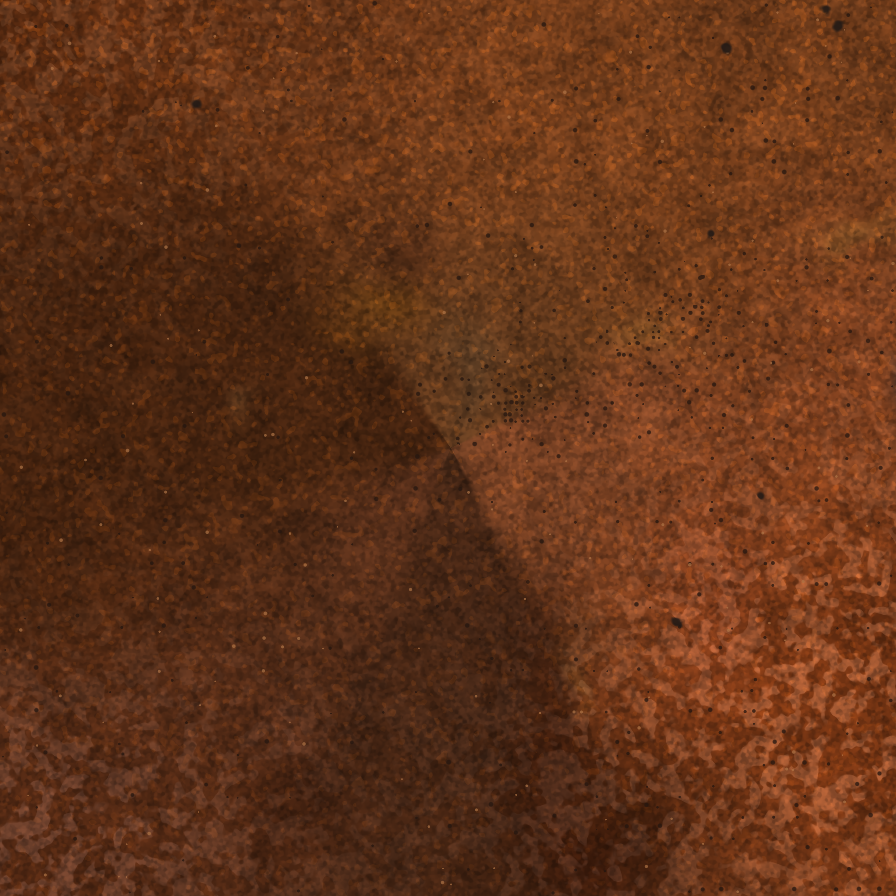
A Shadertoy shader for this texture:

```glsl
vec2 hash2(vec2 p) {
    vec3 q = fract(p.xyx * vec3(.1031, .1030, .0973));
    q += dot(q, q.yzx + 33.33);
    return fract((q.xx + q.yz) * q.zy);
}

// Smooth cellular noise: random cell values blended by distance, -1 to 1
float cells(vec2 p) {
    float sum = 0., total = 0.;
    for (int j = -1; j <= 1; j++)
    for (int i = -1; i <= 1; i++) {
        vec2 cell = floor(p) + vec2(i, j);
        float weight = exp(-7. * length(cell + hash2(cell) - p));
        sum += weight * hash2(cell + 71.).x;
        total += weight;
    }
    return 2. * sum / total - 1.;
}

// One round fleck in a random share of the grid cells
float flecks(vec2 p, float share, float radius) {
    vec2 cell = floor(p), h = hash2(cell + 19.);
    float d = length(fract(p) - .3 - .4 * h);
    float size = radius * (.5 + h.y);
    return step(hash2(cell + 53.).x, share) * (1. - smoothstep(size * .5, size, d));
}

float blot(vec2 p, vec2 center, vec2 size) {
    vec2 q = (p - center) / size;
    return exp(-dot(q, q));
}

float sector(float turn, float edge, float soft) {
    return smoothstep(edge - soft, edge + soft, turn);
}

void mainImage(out vec4 fragColor, in vec2 fragCoord) {
    vec2 uv = fragCoord / iResolution.xy;
    vec2 warp = .012 * sin(uv.yx * vec2(31., 27.) + 2. * sin(uv * 19.))
              + .004 * sin(uv.yx * vec2(97., 83.) + uv * 61.);
    vec2 p = uv + warp;

    // Angular sectors meeting in a sharp point
    vec2 ray = uv - vec2(.503, .5);
    float r = length(ray);
    float turn = fract(atan(ray.y, ray.x) / 6.28318 + 1.);
    turn += .012 * sin(r * 23.) * smoothstep(.03, .3, r);
    float soft = min(.012 + .13 * r, .06);
    vec3 bright = mix(vec3(.47, .255, .14), vec3(.51, .265, .135), smoothstep(.1, .45, r));
    vec3 col = bright;
    col = mix(col, mix(vec3(.39, .23, .115), vec3(.44, .235, .105), smoothstep(.05, .4, r)),
              sector(turn, .07, soft));
    col = mix(col, vec3(.265, .137, .06), sector(turn, .345, soft));
    col = mix(col, vec3(.335, .18, .1), sector(turn, .56, .06));
    col = mix(col, vec3(.275, .15, .083), sector(turn, .69, soft * .7));
    col = mix(col, bright, sector(turn, .83, soft * .8));

    // Broad stains
    col = mix(col, vec3(.41, .215, .1), .85 * smoothstep(.62, 1., uv.y) * smoothstep(.65, .3, uv.x));
    col = mix(col, vec3(.27, .135, .055), .6 * blot(p, vec2(.05, .56), vec2(.25, .12)));
    col = mix(col, vec3(.29, .145, .06), .6 * blot(p, vec2(.08, .36), vec2(.25, .1)));
    col = mix(col, vec3(.38, .215, .14), .7 * blot(p, vec2(.06, .08), vec2(.2, .15)));
    col = mix(col, vec3(.27, .14, .07), .65 * blot(p, vec2(.44, .72), vec2(.05, .07)));
    col = mix(col, vec3(.25, .12, .06), .8 * blot(p, vec2(.66, .03), vec2(.07, .08)));
    col = mix(col, vec3(.25, .12, .06), .6 * blot(p, vec2(.61, .2), vec2(.04, .12)));
    col = mix(col, vec3(.24, .12, .06), .5 * blot(p, vec2(.32, .1), vec2(.06, .1)));
    col = mix(col, vec3(.57, .29, .16), .7 * blot(p, vec2(.79, .33), vec2(.06, .1)));

    // Small pale, ochre and grey deposits
    float wear = .65 + .6 * cells(p * 45.);
    col = mix(col, vec3(.43, .25, .07), .7 * blot(p, vec2(.43, .65), vec2(.055, .035)));
    col = mix(col, vec3(.58, .37, .17), .65 * wear * blot(p, vec2(.735, .625), vec2(.045, .03)));
    col = mix(col, vec3(.56, .35, .18), .7 * wear * blot(p, vec2(.65, .245), vec2(.02, .045)));
    col = mix(col, vec3(.56, .35, .16), .6 * wear * blot(p, vec2(.96, .74), vec2(.05, .025)));
    col = mix(col, vec3(.5, .32, .17), .6 * wear * blot(p, vec2(.275, .54), vec2(.013, .018)));
    col = mix(col, vec3(.44, .25, .16), .7 * blot(p, vec2(.315, .195), vec2(.033)));
    col = mix(col, vec3(.35, .26, .17), .45 * blot(p, vec2(.52, .59), vec2(.025, .07)));
    col = mix(col, vec3(.2, .18, .19), .75 * blot(p, vec2(1., .57), vec2(.015, .025)));

    // Flaking crust, coarsest in the outer corners
    float rough = blot(uv, vec2(.98, .2), vec2(.3, .27))
                + .8 * blot(uv, vec2(.05, .05), vec2(.3, .22))
                + .55 * blot(uv, vec2(.02, .95), vec2(.3, .25))
                + .5 * blot(uv, vec2(.65, .08), vec2(.13, .16))
                + .12 * smoothstep(.1, .4, r);
    rough = min(rough, 1.);
    float flake = cells(p * 75.) + .7 * cells(uv * 140. + 9.);
    float plate = smoothstep(-.2, .45, flake);
    vec3 rust = col * vec3(.85, .73, .52);
    col = mix(col, mix(rust, col * 1.13 + vec3(.005, .015, .025), plate), rough);

    // Fine grain and slow unevenness
    float grain = .14 * cells(uv * 250.) + .1 * cells(uv * 125. + 31.) + .08 * cells(p * 22.);
    col *= 1. + 1.25 * grain;
    col += vec3(.13, .06, .005) * smoothstep(.4, .85, cells(uv * 170. + 57.)) * (.4 + .6 * uv.y);

    // Scattered pits and bright flecks
    float pits = flecks(uv * 85., .025 + .07 * smoothstep(.4, .9, uv.x), .2);
    pits += flecks(uv * 150., .5 * blot(uv, vec2(.57, .55), vec2(.06, .035))
                            + .3 * blot(uv, vec2(.74, .63), vec2(.07, .06)), .35);
    col = mix(col, vec3(.14, .085, .06), .75 * min(pits, 1.));
    col = mix(col, vec3(.68, .45, .27), .7 * flecks(uv * 110. + 7., .012, .2));

    // Larger pits: position and radius
    vec3 holes[7] = vec3[7](vec3(.921, .989, .008), vec3(.937, .969, .008), vec3(.809, .948, .007),
        vec3(.219, .883, .007), vec3(.793, .737, .006), vec3(.755, .308, .007), vec3(.85, .445, .006));
    for (int i = 0; i < 7; i++) {
        float d = length(uv + warp * .15 - holes[i].xy) + .002 * flake;
        col = mix(col, vec3(.12, .095, .085), .85 * (1. - smoothstep(.4, 1., d / holes[i].z)));
    }

    fragColor = vec4(clamp(col, 0., 1.), 1.);
}
```
